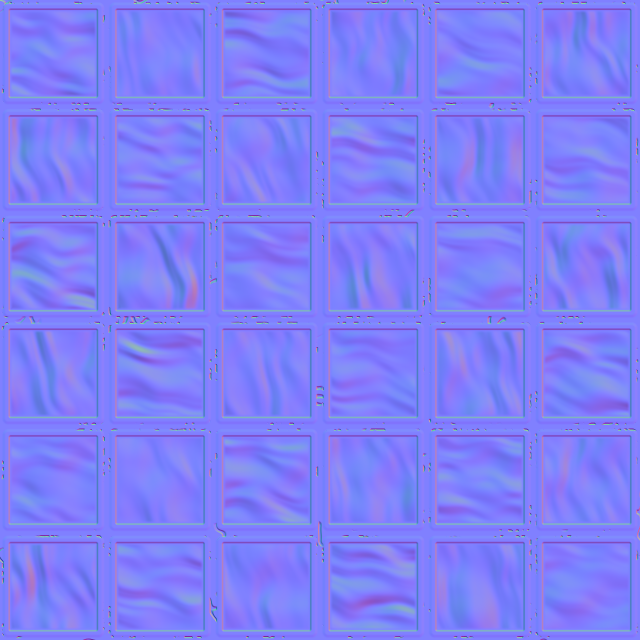
This texture map is drawn by a Shadertoy shader. Its source:

```glsl
vec2 hashGradient(vec2 cell) {
    vec2 h = fract(cell * vec2(0.1031, 0.1137) + 0.37);
    h += dot(h, h.yx + 33.33);
    float angle = 6.2832 * fract((h.x + h.y) * h.x * 7.13);
    return vec2(cos(angle), sin(angle));
}

float hash(vec2 cell) {
    return fract(sin(dot(cell, vec2(127.1, 311.7))) * 4375.85);
}

float gradientNoise(vec2 p) {
    vec2 i = floor(p), f = p - i;
    vec2 u = f * f * f * (f * (f * 6.0 - 15.0) + 10.0);
    vec2 right = vec2(1, 0), up = vec2(0, 1);
    float bottom = mix(dot(hashGradient(i), f),
                       dot(hashGradient(i + right), f - right), u.x);
    float top = mix(dot(hashGradient(i + up), f - up),
                    dot(hashGradient(i + 1.0), f - 1.0), u.x);
    return mix(bottom, top, u.y);
}

float roundedBox(vec2 p, float halfSize, float radius) {
    vec2 q = abs(p) - halfSize + radius;
    return length(max(q, 0.0)) + min(max(q.x, q.y), 0.0) - radius;
}

// Wavy glass, with the grain turned on alternate blocks
float rippleHeight(vec2 p, vec2 cell) {
    vec2 q = mod(cell.x + cell.y, 2.0) < 0.5 ? p.yx : p;
    float strength = mix(0.012, 0.029, hash(cell + 3.7));
    vec2 seed = 40.0 * vec2(hash(cell), hash(cell + 17.3));
    float swell = gradientNoise(q * vec2(2.2, 2.8) + seed.yx + 9.0);
    q.y += 0.2 * q.x + 0.13 * gradientNoise(q * 2.6 + seed);
    float waves = gradientNoise(q * vec2(2.4, 6.2) + seed);
    return strength * waves + 0.032 * swell;
}

// Chipped dashes beside the frame and rare cracks in the grout
float wearDepth(vec2 p, vec2 local, float frame) {
    float band = 1.0 - smoothstep(0.002, 0.010, abs(frame - 0.009));
    float topBias = 0.17 * smoothstep(0.44, 0.47, local.y);
    float patches = smoothstep(0.06, 0.22, gradientNoise(p * 3.1 + 5.3) + topBias);
    float chips = band * patches * smoothstep(0.10, 0.25, gradientNoise(p * 24.0));
    float crack = 1.0 - smoothstep(0.03, 0.11, abs(gradientNoise(p * 6.3 + 2.1)));
    crack *= smoothstep(0.34, 0.42, gradientNoise(p * 2.3 + 11.7));
    crack *= smoothstep(0.0, 0.012, frame);
    return 0.009 * max(chips, crack);
}

// Recessed panel in a raised frame
float frameHeight(vec2 p, vec2 cell) {
    vec2 local = p - cell - 0.5;
    float panel = roundedBox(local, 0.424, 0.025);
    float frame = roundedBox(local, 0.464, 0.04);
    float height = 0.0068 * smoothstep(-0.021, 0.0, panel);
    height -= 0.0025 * smoothstep(-0.018, 0.018, frame);
    return height - wearDepth(p, local, frame);
}

void mainImage(out vec4 fragColor, in vec2 fragCoord) {
    float stepSize = max(0.003, 2.0 / iResolution.y);
    vec2 dx = vec2(stepSize, 0), dy = dx.yx;
    vec3 color = vec3(0);

    // Average four encoded normals per pixel
    for (int i = 0; i < 4; i++) {
        vec2 offset = vec2(i % 2, i / 2) * 0.5 - 0.25;
        vec2 p = 6.0 * (fragCoord + offset) / iResolution.xy;
        vec2 cell = floor(p), local = p - cell - 0.5;
        vec2 rise = vec2(frameHeight(p + dx, cell) - frameHeight(p - dx, cell),
                         frameHeight(p + dy, cell) - frameHeight(p - dy, cell));
        vec2 ripple = vec2(
            rippleHeight(local + dx, cell) - rippleHeight(local - dx, cell),
            rippleHeight(local + dy, cell) - rippleHeight(local - dy, cell));
        float glass = 1.0 - smoothstep(-0.05, -0.01, roundedBox(local, 0.424, 0.025));
        vec2 slope = (rise + ripple * glass) / (2.0 * stepSize);
        vec3 normal = normalize(vec3(-slope, 1.0));

        // Steep slopes lose extra depth
        normal.z -= 0.45 * smoothstep(0.04, 0.5, length(slope));
        color += 0.125 * (normal + 1.0);
    }
    fragColor = vec4(color, 1.0);
}
```
